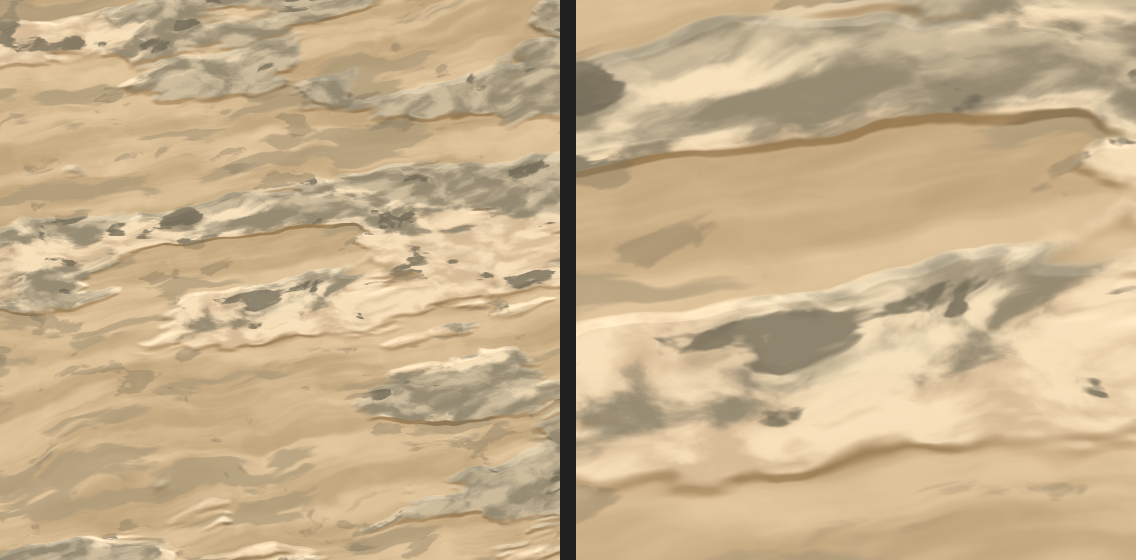
Left: the whole. Right: its middle third, enlarged.
Reproduce this texture procedurally as a WebGL 1 fragment shader.

```glsl
precision highp float;
// Weathered sandstone: a tan ground crossed by long, gently rising lenses of
// grey and cream mineral. Stretched, warped fractal noise lays out the lenses;
// finer noise gives the mottling, thin veins, shaded undersides and dark flecks.

uniform vec2 u_resolution;

#define TILT 0.13
#define WARP 0.13
#define LENS_SCALE vec2(2.5, 10.5)
#define LENS_LEVEL 0.525
#define SLIVER_SCALE vec2(6.0, 27.0)
#define SLIVER_LEVEL 0.57
#define STREAK_SCALE vec2(4.0, 34.0)
#define GRAIN_SCALE vec2(24.0, 50.0)
#define CREAM_LEVEL 0.53
#define RELIEF 0.20
#define FLECK_LEVEL 0.67

float hash(vec2 cell) {
  vec3 h = fract(cell.xyx * 0.1031);
  h += dot(h, h.yzx + 33.33);
  return fract((h.x + h.y) * h.z);
}

float noise(vec2 p) {
  vec2 cell = floor(p);
  vec2 f = fract(p);
  f = f * f * f * (f * (f * 6.0 - 15.0) + 10.0);
  float low = mix(hash(cell), hash(cell + vec2(1.0, 0.0)), f.x);
  float high = mix(hash(cell + vec2(0.0, 1.0)), hash(cell + 1.0), f.x);
  return mix(low, high, f.y);
}

// Fractal noise centred on 0.5; each octave is turned slightly and shifted.
float fbm(vec2 p) {
  float sum = 0.0;
  float weight = 0.516;
  for (int i = 0; i < 5; i++) {
    sum += weight * noise(p);
    p = mat2(1.95, 0.16, -0.16, 1.95) * p + vec2(19.7, 7.3);
    weight *= 0.5;
  }
  return sum;
}

// Bend the bedding: an overall rise to the right plus broad and small waves.
vec2 bedding(vec2 p) {
  float broad = fbm(p * vec2(2.2, 2.8) + 40.0) - 0.5;
  float small = fbm(p * vec2(8.0, 13.0) + 71.0) - 0.5;
  return vec2(p.x + 0.1 * small, p.y - TILT * p.x + WARP * broad + 0.025 * small);
}

float lensMask(vec2 q, float bias) {
  float field = fbm(q * LENS_SCALE + vec2(5.0, 31.0)) + bias;
  return smoothstep(LENS_LEVEL, LENS_LEVEL + 0.05, field);
}

void main() {
  vec2 p = gl_FragCoord.xy / min(u_resolution.x, u_resolution.y);
  vec2 q = bedding(p);

  // Tan ground with fine streaks along the bedding.
  float streak = fbm(q * STREAK_SCALE + 11.0);
  float grain = fbm(q * GRAIN_SCALE + 53.0);
  vec3 color = mix(vec3(0.775, 0.665, 0.505), vec3(0.87, 0.76, 0.60),
                   smoothstep(0.27, 0.70, streak));
  color += 0.07 * (grain - 0.5);

  // Thin brown-grey slivers scattered between the lenses.
  float sliver = fbm(q * SLIVER_SCALE + 83.0);
  float sliverMask = smoothstep(SLIVER_LEVEL, SLIVER_LEVEL + 0.09, sliver);
  color = mix(color, vec3(0.66, 0.59, 0.47), 0.65 * sliverMask);

  // Mineral lenses, a little denser toward the lower right.
  float bias = 0.035 * (p.x - p.y);
  float lens = lensMask(q, bias);
  float tone = fbm(q * vec2(2.2, 7.0) + 127.0) - 0.6 * bias;
  float mottle = smoothstep(0.28, 0.70, grain);
  vec3 grey = mix(vec3(0.57, 0.53, 0.44), vec3(0.80, 0.735, 0.615), mottle);
  vec3 cream = mix(vec3(0.85, 0.74, 0.60), vec3(0.98, 0.89, 0.745), mottle);
  float creamMask = smoothstep(CREAM_LEVEL - 0.04, CREAM_LEVEL + 0.04,
                               tone + 0.22 * (grain - 0.5));
  color = mix(color, mix(grey, cream, creamMask), 0.9 * lens);

  // Pale veins where the mineral changes from grey to cream.
  float vein = 1.0 - smoothstep(0.0, 0.018, abs(tone - CREAM_LEVEL + 0.02));
  color = mix(color, vec3(0.97, 0.89, 0.75), 0.6 * vein * lens * mottle);

  // Shaded undersides and lit upper edges of the lenses.
  float rise = lensMask(q + vec2(0.0, 0.006), bias) - lens;
  color -= RELIEF * vec3(0.95, 1.0, 1.0) * clamp(rise, -0.35, 0.8);

  // Sparse dark flecks, mostly on the lenses.
  float fleck = fbm(q * vec2(15.0, 32.0) + 211.0);
  float fleckMask = smoothstep(FLECK_LEVEL, FLECK_LEVEL + 0.08, fleck);
  color = mix(color, vec3(0.43, 0.40, 0.33), fleckMask * (0.3 + 0.45 * lens));

  gl_FragColor = vec4(clamp(color, 0.0, 1.0), 1.0);
}
```
